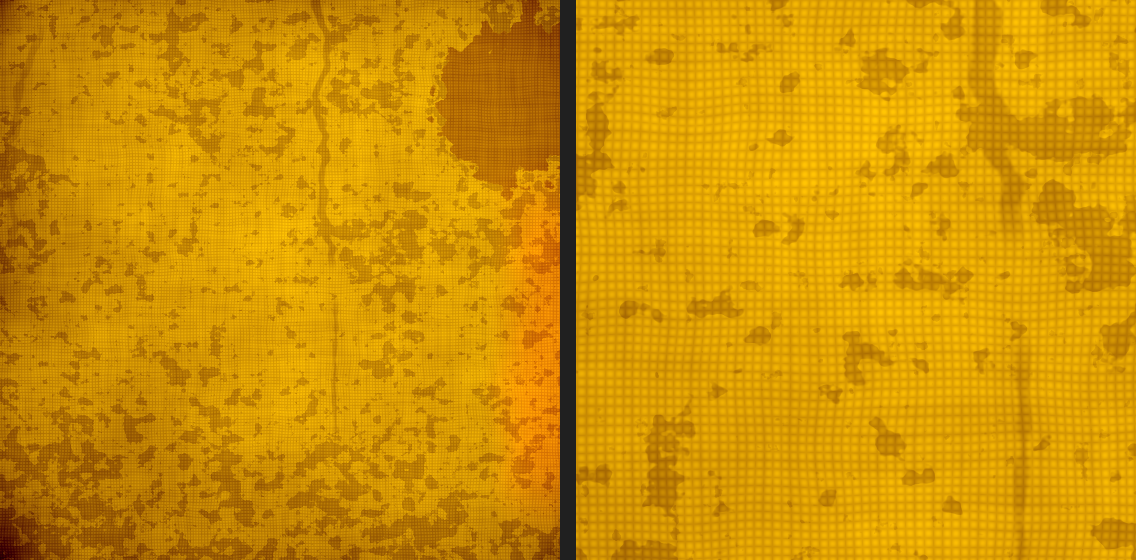
Left, the full canvas; right, a detail of the centre.
Write a Shadertoy shader that draws this texture.

```glsl
float hash(vec2 cell) {
    uvec2 q = uvec2(ivec2(cell)) * uvec2(1597334673u, 3812015801u);
    uint n = (q.x ^ q.y) * 1597334673u;
    n ^= n >> 15;
    n *= 2246822519u;
    n ^= n >> 13;
    return float(n) / 4294967295.0;
}

float noise(vec2 p) {
    vec2 i = floor(p), f = fract(p);
    f = f * f * (3.0 - 2.0 * f);
    return mix(mix(hash(i), hash(i + vec2(1, 0)), f.x),
               mix(hash(i + vec2(0, 1)), hash(i + vec2(1, 1)), f.x), f.y);
}

float fbm(vec2 p) {
    float sum = 0.0, amp = 0.533;
    for (int i = 0; i < 4; i++) {
        sum += amp * noise(p);
        p = mat2(1.6, 1.2, -1.2, 1.6) * p + 17.3;
        amp *= 0.5;
    }
    return sum;
}

// Vertical crack around the line x = center, fading out beyond its ends
float crack(vec2 uv, float center, float width, float low, float high) {
    float ragged = width * (0.35 + 1.3 * noise(uv * 70.0 + 9.0));
    float line = 1.0 - smoothstep(ragged - 0.002, ragged + 0.002, abs(uv.x - center));
    return line * smoothstep(low - 0.02, low + 0.02, uv.y)
                * (1.0 - smoothstep(high - 0.02, high + 0.02, uv.y));
}

// Plain cloth with slightly wandering threads
float weave(vec2 uv) {
    vec2 p = uv * 190.0 + 0.7 * vec2(noise(uv * 25.0), noise(uv * 25.0 + 60.0));
    vec2 thread = abs(sin(3.14159 * p));
    float uneven = noise(p * vec2(1.0, 0.08)) + noise(p * vec2(0.08, 1.0) + 40.0) - 1.0;
    return thread.x * thread.y - 0.4 + 0.35 * uneven;
}

void mainImage(out vec4 fragColor, in vec2 fragCoord) {
    vec2 uv = fragCoord / iResolution.xy;

    // Cloudy paint
    float cloud = fbm(uv * 4.0 + 3.0) - 0.5;
    float mottle = fbm(uv * 13.0 + 31.0) - 0.5;
    float tone = 0.86 + 0.24 * cloud + 0.10 * mottle;

    // Clustered flakes, denser toward the bottom and lower right
    float cluster = 0.40 * (fbm(uv * 7.0 + 50.0) - 0.5)
                  + 0.07 * exp(-uv.y * 6.0)
                  + 0.09 * exp(-length((uv - vec2(1.0, 0.2)) * vec2(6.0, 4.0)));
    float grain = fbm(uv * vec2(52.0, 60.0) + 80.0);
    float flakes = smoothstep(0.585, 0.635, grain + cluster);
    float specks = smoothstep(0.70, 0.77, fbm(uv * 115.0 + 7.0) + 0.5 * cluster);
    float stain = max(flakes, 0.7 * specks);

    // Long cracks and a faint one at the left edge
    float wander = 0.022 * (noise(vec2(uv.y * 13.0, 4.0)) - 0.5)
                 + 0.008 * (noise(vec2(uv.y * 50.0, 8.0)) - 0.5);
    float upper = 0.576 + 0.009 * sin(uv.y * 34.0 + 2.6) + wander;
    float lower = 0.597 + 0.4 * wander;
    float left = 0.014 + 0.28 * pow(max(uv.y - 0.72, 0.0), 1.1) + wander;
    stain = max(stain, crack(uv, upper, 0.006, 0.53, 1.1));
    stain = max(stain, 0.8 * crack(uv, lower, 0.004, 0.23, 0.46));
    stain = max(stain, 0.5 * crack(uv, left, 0.007, 0.55, 0.95));

    // Ragged bare patch at the upper right
    float patchEdge = length((uv - vec2(0.94, 0.815)) / vec2(0.17, 0.135))
                    + 0.9 * (fbm(uv * 17.0 + 20.0) - 0.5)
                    + 0.6 * (grain - 0.5);
    float bare = 1.0 - smoothstep(0.97, 1.03, patchEdge);
    tone -= 0.125 * stain * (1.0 - bare);
    tone = mix(tone, 0.70 + 0.18 * cloud, bare);

    // Burnt edges and corners
    float burn = 0.17 * exp(-uv.x * 12.0)
               + 0.15 * exp(-(1.0 - uv.y) * 15.0)
               + 0.15 * exp(-uv.y * 7.0)
               + 0.08 * exp(-(1.0 - uv.x) * 20.0)
               + 0.18 * exp(-length(uv) * 5.0)
               + 0.10 * exp(-length(uv - vec2(0.0, 1.0)) * 7.0);
    tone -= burn * (1.0 + 1.2 * mottle);
    tone += 0.12 * weave(uv);

    // Golden ramp, warmed to orange along the right side
    vec3 color = vec3(tone, tone - 0.24, 0.01);
    float glow = smoothstep(0.88, 1.0, uv.x + 0.15 * cloud)
               * smoothstep(0.0, 0.2, uv.y) * (1.0 - smoothstep(0.55, 0.75, uv.y));
    color += glow * vec3(0.09, -0.06, 0.0);
    color.g -= 0.04 * bare;
    fragColor = vec4(clamp(color, 0.0, 1.0), 1.0);
}
```
